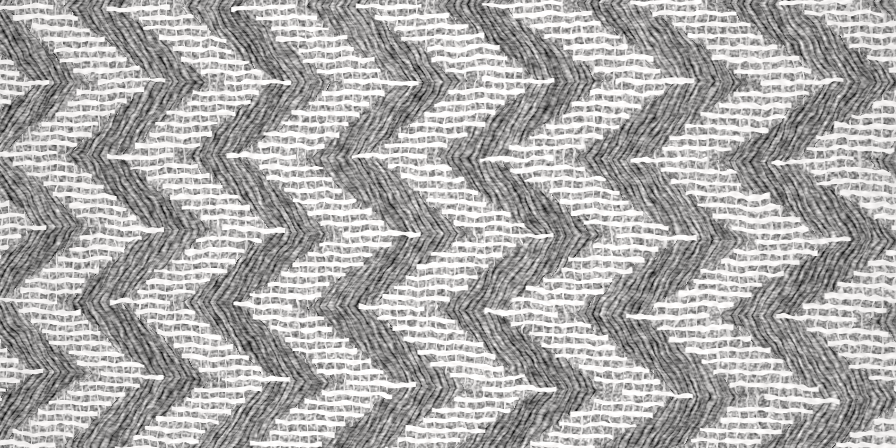
A Shadertoy shader for this texture:

```glsl
// Woven cloth: grey wool zigzag bands floating over a white and grey thread grid.

const float ROWS = 14.0;        // white threads per zigzag
const float COLUMNS = 14.0;     // grey cells per band spacing
const float HALF_BAND = 0.238;  // half band width, in band spacings
const float SWING = 0.74;       // sideways travel of a band
const float STRAND_LEAN = 0.62; // sideways lean of the wool strands
const float STRANDS = 76.0;     // strands per canvas height

float hash(vec2 p) {
    vec3 q = fract(p.xyx * vec3(0.1031, 0.1030, 0.0973));
    q += dot(q, q.yzx + 33.33);
    return fract((q.x + q.y) * q.z);
}

vec2 gradient(vec2 cell) {
    float angle = 6.2832 * hash(cell);
    return vec2(cos(angle), sin(angle));
}

// Gradient noise, about -0.7 to 0.7
float noise(vec2 p) {
    vec2 i = floor(p), f = p - i;
    vec2 w = f * f * f * (f * (f * 6.0 - 15.0) + 10.0);
    vec2 e = vec2(1.0, 0.0);
    float low = mix(dot(gradient(i), f), dot(gradient(i + e.xy), f - e.xy), w.x);
    float high = mix(dot(gradient(i + e.yx), f - e.yx), dot(gradient(i + e.xx), f - e.xx), w.x);
    return mix(low, high, w.y);
}

// Soft step centred on zero
float cover(float d, float blur) {
    return smoothstep(-blur, blur, d);
}

// Canvas point to weave units, with the slight skew of cloth lying at an angle
vec2 weaveCoords(vec2 p) {
    float u = -1.354 + p.x * (3.952 - 0.296 * p.x);
    float v = (1.0 - p.y - 0.182) / (0.323 + 0.017 * p.x);
    return vec2(u, v);
}

// Distance to the nearest right-hand tip: 0 there, 0.5 at a left-hand tip
float foldDistance(float v) {
    return abs(v - round(v));
}

float bandCentre(float v) {
    return 0.19 - 2.0 * SWING * foldDistance(v);
}

// Wool strands mirrored at each fold; x is brightness, y is a per-strand random value
vec2 woolStrands(vec2 p, float v) {
    float fold = foldDistance(v) * 0.335;
    float across = (p.x + STRAND_LEAN * fold) / length(vec2(1.0, STRAND_LEAN));
    float along = fold - STRAND_LEAN * p.x;
    float q = across * STRANDS + 0.8 * noise(p * 13.0) + 0.25 * noise(p * 45.0);
    float id = floor(q);
    float random = hash(vec2(id, floor(v * 2.0)));
    float profile = 1.0 - pow(abs(2.0 * (q - id) - 1.0), 2.5);
    float fibre = noise(vec2(q * 2.3, along * 32.0));
    float twist = noise(vec2(q * 1.7 + along * 90.0, along * 120.0));
    float shade = 0.31 + 0.29 * profile + 0.16 * (random - 0.5);
    return vec2(shade + 0.34 * fibre + 0.28 * twist, random);
}

// Grey blobs of plain weave seen between the white threads
float weaveCells(vec2 p, vec2 w) {
    float column = w.x * COLUMNS + 0.45 * noise(p * 24.0) + 0.2 * noise(p * 70.0);
    float gap = abs(fract(column) - 0.5);
    float tone = 0.56 + 0.14 * hash(vec2(floor(column), floor(w.y * ROWS)));
    tone += 0.34 * noise(p * vec2(110.0, 140.0)) + 0.26 * noise(p * 190.0);
    float gapTone = 0.84 + 0.2 * noise(p * 75.0);
    return mix(tone, gapTone, smoothstep(0.34, 0.46, gap));
}

// Mask of the white cross threads, each ending at its own stepped place
float whiteThreads(vec2 p, vec2 w, float pixel) {
    float y = w.y * ROWS + 0.3 * noise(p * vec2(20.0, 9.0)) + 0.14 * noise(p * 50.0);
    float row = round(y);
    float rowV = row / ROWS;
    float du = w.x - bandCentre(rowV);
    float band = round(du);
    du -= band;
    float inward = foldDistance(rowV) > 0.25 ? 1.0 : -1.0;
    float isFold = 1.0 - step(0.5, mod(row, ROWS * 0.5));
    float jitter = hash(vec2(row + 40.0, band * 2.0 + step(0.0, du)));
    float edge = HALF_BAND + 0.09 * (jitter - 0.5) - 0.1 * isFold * sign(du) * inward;
    float ends = cover(abs(du) - edge, pixel * 3.3);
    float halfWidth = 0.165 + 0.07 * hash(vec2(row, band)) + 0.16 * noise(p * 55.0);
    return ends * cover(halfWidth - abs(y - row), pixel * 28.0);
}

void mainImage(out vec4 fragColor, in vec2 fragCoord) {
    float pixel = 1.0 / iResolution.y;
    vec2 p = fragCoord * pixel;
    vec2 w = weaveCoords(p) + 0.03 * vec2(noise(p * 5.0), noise(p * 5.0 + 31.0));

    // Ground weave, wool band with uneven edges, then white threads
    float shade = weaveCells(p, w);
    vec2 wool = woolStrands(p, w.y);
    float du = w.x - bandCentre(w.y);
    float edge = HALF_BAND + 0.08 * (wool.y - 0.5) + 0.06 * noise(p * 40.0);
    edge -= abs(du - round(du));
    shade *= mix(0.86, 1.0, smoothstep(0.0, 0.05, -edge));
    shade = mix(shade, wool.x, cover(edge, pixel * 4.0));
    float whiteTone = 0.96 + 0.08 * noise(p * vec2(60.0, 120.0));
    shade = mix(shade, whiteTone, whiteThreads(p, w, pixel));

    // Soft light, a little dimmer toward the left and right sides
    float side = 2.0 * p.x * iResolution.y / iResolution.x - 1.0;
    shade *= 1.05 - 0.06 * side * side;
    vec3 warmGrey = vec3(1.0, 0.992, 0.988);
    fragColor = vec4(clamp(shade * warmGrey, 0.0, 1.0), 1.0);
}
```
